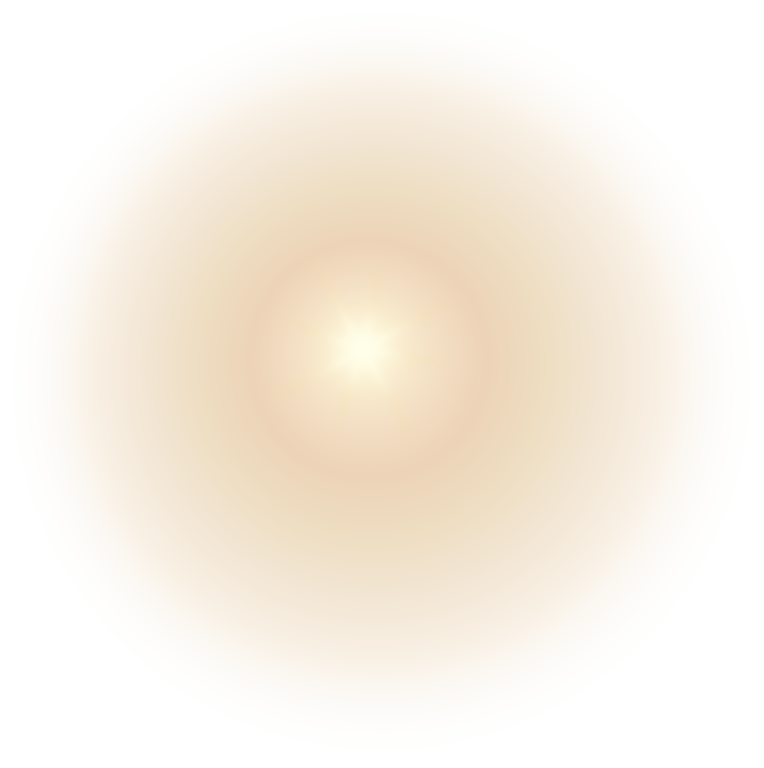
A WebGL 2 fragment shader for this background:

```glsl
#version 300 es
precision highp float;
// A warm, soft halo on white with a small eight-rayed star off its middle.
// The halo is a focal radial gradient, so its rings drift from the star to
// the halo centre; the rays are tapered gaussian streaks placed in a loop.

uniform vec2 u_resolution;
out vec4 fragColor;

const float TAU = 6.2831853;

// Layout, in units of the shorter canvas side, from the canvas centre
const vec2 HALO_CENTER = vec2(0.0, 0.003);
const float HALO_RADIUS = 0.492;
const vec2 STAR_CENTER = vec2(-0.0248, 0.0454);

// Star
const float CORE_RADIUS = 0.034;
const float BLOOM_RADIUS = 0.068;
const float LONG_RAY = 0.165;
const float SHORT_RAY = 0.135;
const float RAY_WIDTH = 0.0075;
const float RAY_STRENGTH = 0.72;
const vec3 CORE_COLOR = vec3(1.0, 0.995, 0.91);
const vec3 BLOOM_COLOR = vec3(1.0, 0.96, 0.82);
const vec3 RAY_TIP_COLOR = vec3(0.955, 0.86, 0.66);

// Halo colours: rgb and position from the focus (0) to the rim (1)
const int STOP_COUNT = 9;
const vec4 HALO_STOPS[STOP_COUNT] = vec4[](
    vec4(0.975, 0.925, 0.820, 0.00),
    vec4(0.955, 0.880, 0.775, 0.16),
    vec4(0.930, 0.828, 0.720, 0.31),
    vec4(0.932, 0.868, 0.758, 0.46),
    vec4(0.948, 0.898, 0.825, 0.60),
    vec4(0.976, 0.943, 0.898, 0.76),
    vec4(0.987, 0.976, 0.958, 0.85),
    vec4(0.996, 0.993, 0.988, 0.93),
    vec4(1.000, 1.000, 1.000, 1.00));

// Ring parameter of a radial gradient whose focus is the star
float focalRadius(vec2 p) {
    vec2 d = p - STAR_CENTER;
    vec2 shift = HALO_CENTER - STAR_CENTER;
    float a = HALO_RADIUS * HALO_RADIUS - dot(shift, shift);
    float b = dot(d, shift);
    return (sqrt(b * b + a * dot(d, d)) - b) / a;
}

vec3 haloColor(float t) {
    vec3 color = HALO_STOPS[0].rgb;
    for (int i = 1; i < STOP_COUNT; i++) {
        float start = HALO_STOPS[i - 1].w;
        float k = clamp((t - start) / (HALO_STOPS[i].w - start), 0.0, 1.0);
        color = mix(color, HALO_STOPS[i].rgb, k);
    }
    return color;
}

float gaussian(float x, float width) {
    return exp(-x * x / (width * width));
}

// Lays one streak over the colour, paling from its tip to its root
vec3 addRay(vec3 color, vec2 d, float angle, float reach) {
    vec2 dir = vec2(cos(angle), sin(angle));
    float along = dot(d, dir) / reach;
    float across = d.x * dir.y - d.y * dir.x;
    float fade = pow(clamp(1.0 - along, 0.0, 1.0), 1.4) * smoothstep(-0.05, 0.08, along);
    float alpha = RAY_STRENGTH * fade * gaussian(across, RAY_WIDTH);
    vec3 tint = mix(CORE_COLOR, RAY_TIP_COLOR, smoothstep(0.1, 0.7, along));
    return mix(color, tint, alpha);
}

void main() {
    vec2 p = (gl_FragCoord.xy - 0.5 * u_resolution) / min(u_resolution.x, u_resolution.y);
    vec2 d = p - STAR_CENTER;
    float r = length(d);

    vec3 color = haloColor(focalRadius(p));
    color = mix(color, BLOOM_COLOR, 0.6 * gaussian(r, BLOOM_RADIUS));

    // Four long rays a quarter turn apart, with unevenly turned short ones between
    for (int i = 0; i < 4; i++) {
        float turn = float(i) * TAU / 4.0;
        float wobble = 0.106 * cos(turn + 0.96);
        color = addRay(color, d, turn + 0.51, LONG_RAY);
        color = addRay(color, d, turn + 1.305 + wobble, SHORT_RAY);
    }

    // Bright heart of the star
    color = mix(color, CORE_COLOR, gaussian(r, CORE_RADIUS));
    fragColor = vec4(color, 1.0);
}
```
